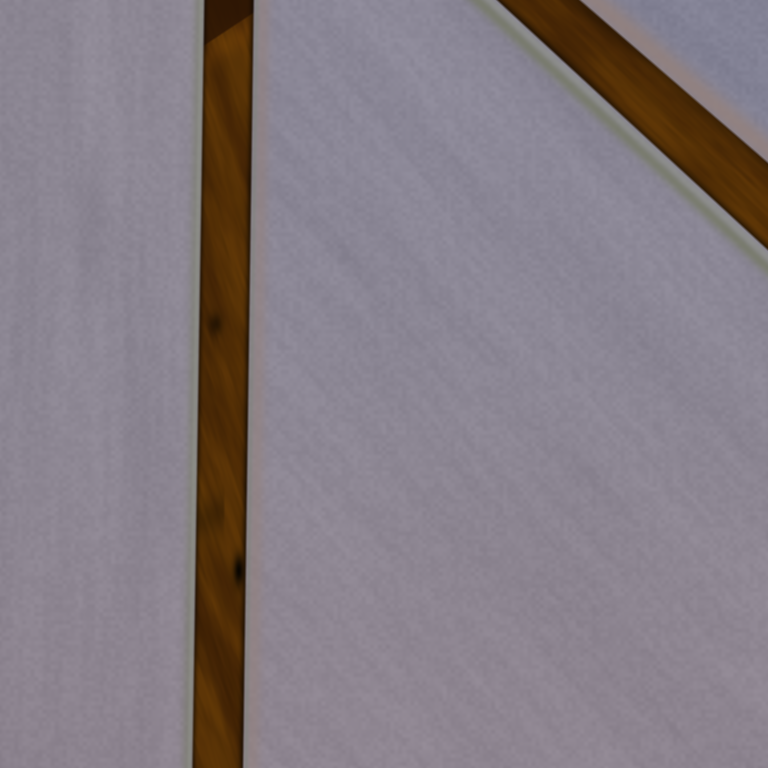
Write a WebGL 2 fragment shader that draws this texture.

```glsl
#version 300 es
precision highp float;
// Pale mauve boards split by two brown wooden strips, one upright, one diagonal.
// Signed distances to the strip edges place the wood, shadows and colour fringes;
// stretched value noise along each board supplies the grain.

uniform vec2 u_resolution;
out vec4 fragColor;

const vec3 BOARD = vec3(0.550, 0.528, 0.578);
const vec3 BOARD_COOL = vec3(0.525, 0.525, 0.605);
const vec3 BOARD_WARM = vec3(0.555, 0.520, 0.565);
const vec3 WOOD = vec3(0.325, 0.182, 0.015);
const vec3 WOOD_DARK = vec3(0.185, 0.085, 0.018);
const vec3 WOOD_LIGHT = vec3(0.400, 0.235, 0.030);
const vec3 GREEN_FRINGE = vec3(0.455, 0.470, 0.385);
const vec3 PINK_FRINGE = vec3(0.575, 0.505, 0.490);
const vec3 PALE_EDGE = vec3(0.570, 0.580, 0.550);

const vec2 UPRIGHT_LEFT = vec2(0.2505, 0.0155);   // x at the bottom, lean
const vec2 UPRIGHT_RIGHT = vec2(0.3165, 0.0140);
const vec2 LOWER_POINT = vec2(0.647, 1.0);
const vec2 LOWER_NORMAL = vec2(0.678, 0.735);
const vec2 UPPER_POINT = vec2(0.755, 1.0);
const vec2 UPPER_NORMAL = vec2(0.654, 0.756);
const float EDGE_SOFTNESS = 0.0022;
const float GRAIN_STRENGTH = 0.040;
const float SPECKLE_STRENGTH = 0.030;

float hash(vec2 p) {
  return fract(sin(dot(p, vec2(127.1, 311.7))) * 43758.5453);
}

float noise(vec2 p) {
  vec2 cell = floor(p), f = fract(p);
  f = f * f * (3.0 - 2.0 * f);
  return mix(mix(hash(cell), hash(cell + vec2(1, 0)), f.x),
             mix(hash(cell + vec2(0, 1)), hash(cell + vec2(1, 1)), f.x), f.y);
}

float fbm(vec2 p) {
  float sum = 0.0, weight = 0.5;
  for (int i = 0; i < 4; i++) {
    sum += weight * noise(p);
    p = p * 2.03 + 17.3;
    weight *= 0.5;
  }
  return sum / 0.9375;
}

// Coordinates across (x) and along (y) a grain direction.
vec2 alongGrain(vec2 p, vec2 dir) {
  return vec2(dot(p, vec2(dir.y, -dir.x)), dot(p, dir));
}

float inside(float d) {
  return smoothstep(-EDGE_SOFTNESS, EDGE_SOFTNESS, d);
}

// Soft line centred on an offset from an edge.
float line(float d, float center, float width) {
  float t = (d - center) / width;
  return exp(-t * t);
}

float spot(vec2 p, vec2 center, vec2 radius) {
  vec2 q = (p - center) / radius;
  return exp(-dot(q, q));
}

float boardGrain(vec2 g) {
  float broad = fbm(g * vec2(17.0, 2.2)) - 0.5;
  float fine = noise(g * vec2(120.0, 9.0)) - 0.5;
  return GRAIN_STRENGTH * (1.3 * broad + 0.45 * fine);
}

vec3 woodColor(vec2 g) {
  float broad = fbm(g * vec2(45.0, 8.0) + 5.0);
  float fine = noise(g * vec2(240.0, 18.0));
  vec3 c = mix(WOOD_DARK, WOOD_LIGHT, smoothstep(0.05, 0.90, broad));
  return mix(c, WOOD, 0.45) * (0.93 + 0.14 * fine);
}

void main() {
  vec2 p = gl_FragCoord.xy / u_resolution;
  float dLeft = p.x - UPRIGHT_LEFT.x - UPRIGHT_LEFT.y * p.y;
  float dRight = p.x - UPRIGHT_RIGHT.x - UPRIGHT_RIGHT.y * p.y;
  float dLower = dot(p - LOWER_POINT, LOWER_NORMAL);
  float dUpper = dot(p - UPPER_POINT, UPPER_NORMAL);
  float middle = step(0.0, dRight);
  float corner = step(0.0, dUpper);

  // Boards, each with its own grain direction
  vec2 dir = mix(vec2(0.015, 1.0), vec2(0.66, -0.75), middle);
  dir = mix(dir, vec2(0.80, -0.60), corner);
  vec3 color = mix(BOARD_WARM, BOARD, smoothstep(0.0, 0.6, p.y));
  color = mix(color, BOARD_COOL, 0.35 * middle * smoothstep(0.25, 0.9, p.y));
  color = mix(color, BOARD_COOL * 0.97, 0.8 * corner);
  color += boardGrain(alongGrain(p, dir) + 3.0 * middle);
  color -= 0.035 * spot(p, vec2(0.115, 0.72), vec2(0.022, 0.10));
  color += SPECKLE_STRENGTH * (noise(p * 190.0) - 0.5);

  // Fringes beside the strips
  color = mix(color, GREEN_FRINGE, 0.50 * line(dLeft, -0.006, 0.008));
  color = mix(color, PALE_EDGE, 0.50 * line(dLeft, -0.004, 0.003));
  color = mix(color, PINK_FRINGE, 0.60 * middle * line(dRight, 0.012, 0.010));
  color = mix(color, PALE_EDGE * 0.88, 0.60 * line(dRight, 0.004, 0.003));
  color = mix(color, GREEN_FRINGE, 0.75 * line(dLower, -0.017, 0.009));
  color = mix(color, PALE_EDGE, 0.55 * line(dLower, -0.007, 0.005));
  color = mix(color, PINK_FRINGE, 0.85 * corner * line(dUpper, 0.012, 0.016));

  // Upright strip: slanted grain, joints and knots
  vec3 upright = woodColor(alongGrain(p, vec2(-0.32, 0.95)));
  float topJoint = p.y - 0.941 - 0.66 * (p.x - 0.266);
  upright = mix(upright, WOOD_DARK * 0.85, 0.80 * inside(topJoint));
  upright *= 1.0 + 0.16 * line(topJoint, -0.018, 0.018);
  upright *= 1.0 - 0.25 * line(p.y, 0.335 + 0.5 * (p.x - 0.29), 0.025) * (1.0 - inside(p.x - 0.292));
  upright *= 1.0 - 0.90 * spot(p, vec2(0.311, 0.257), vec2(0.007, 0.020));
  upright *= 1.0 - 0.50 * spot(p, vec2(0.281, 0.578), vec2(0.009, 0.014));
  upright *= 1.0 - 0.45 * line(dLeft, 0.0, 0.004) - 0.55 * line(dRight, 0.0, 0.005);
  color = mix(color, upright, inside(dLeft) * inside(-dRight));

  // Diagonal strip, darkened at both edges
  vec3 diagonal = woodColor(alongGrain(p, vec2(0.72, -0.69)) + 2.0);
  diagonal *= 1.0 - 0.50 * line(dLower, 0.0, 0.006) - 0.30 * line(dUpper, 0.0, 0.010);
  color = mix(color, diagonal, inside(dLower) * inside(-dUpper));

  fragColor = vec4(color, 1.0);
}
```
